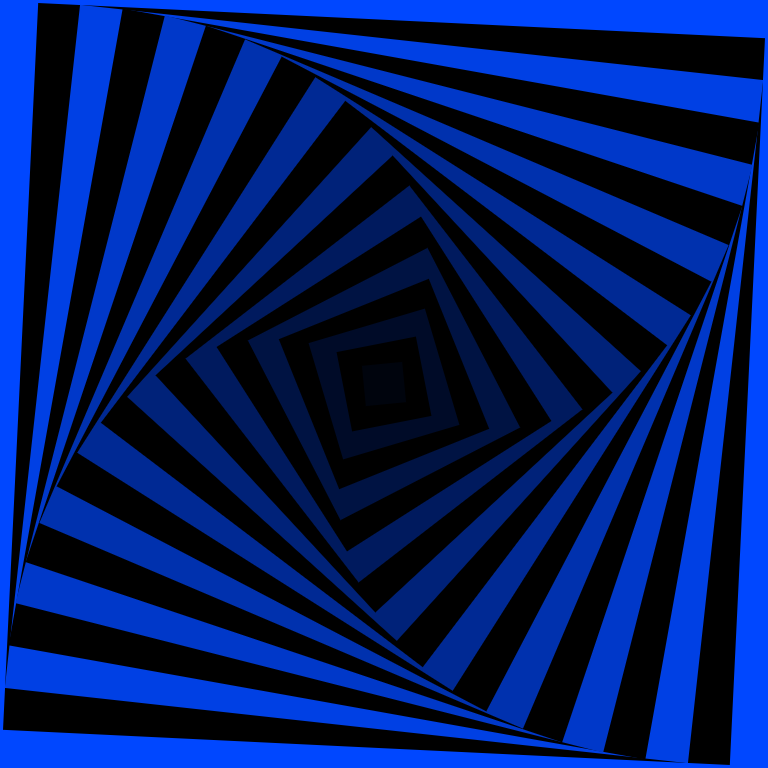
Give the GLSL for this background, as a WebGL 1 fragment shader.

```glsl
precision highp float;

// Nested squares that shrink in equal steps and twist clockwise towards the
// centre, alternating black with a blue that fades inwards. Each square is
// painted over the larger one with a smoothed box distance.

uniform vec2 u_resolution;

const int SQUARE_COUNT = 18;           // squares inside the full canvas
const float TOTAL_TWIST = 1.5707963;   // rotation reached at the centre
const float TWIST_POWER = 1.182;       // above 1: twist quickens inwards
const vec3 BRIGHT_BLUE = vec3(0.0, 0.28, 1.0);
const vec3 BLACK = vec3(0.0);

// Rotates a point counter-clockwise.
vec2 rotate(vec2 p, float angle) {
    float c = cos(angle);
    float s = sin(angle);
    return vec2(c * p.x - s * p.y, s * p.x + c * p.y);
}

// Signed distance to the sides of a centred square.
float squareDistance(vec2 p, float halfSide) {
    vec2 q = abs(p);
    return max(q.x, q.y) - halfSide;
}

void main() {
    float canvasSize = min(u_resolution.x, u_resolution.y);
    vec2 p = (gl_FragCoord.xy - 0.5 * u_resolution) / canvasSize;

    vec3 color = BRIGHT_BLUE;

    // Paint from the largest square to the smallest.
    for (int i = 1; i <= SQUARE_COUNT; i++) {
        float depth = float(i) / float(SQUARE_COUNT + 1);
        float scale = 1.0 - depth;
        float twist = TOTAL_TWIST * pow(depth, TWIST_POWER);
        float dist = squareDistance(rotate(p, twist), 0.5 * scale);

        // Even steps are blue, odd steps black.
        float isBlue = 1.0 - mod(float(i), 2.0);
        vec3 fill = mix(BLACK, BRIGHT_BLUE * scale, isBlue);
        float coverage = clamp(0.5 - dist * canvasSize, 0.0, 1.0);
        color = mix(color, fill, coverage);
    }

    gl_FragColor = vec4(color, 1.0);
}
```
